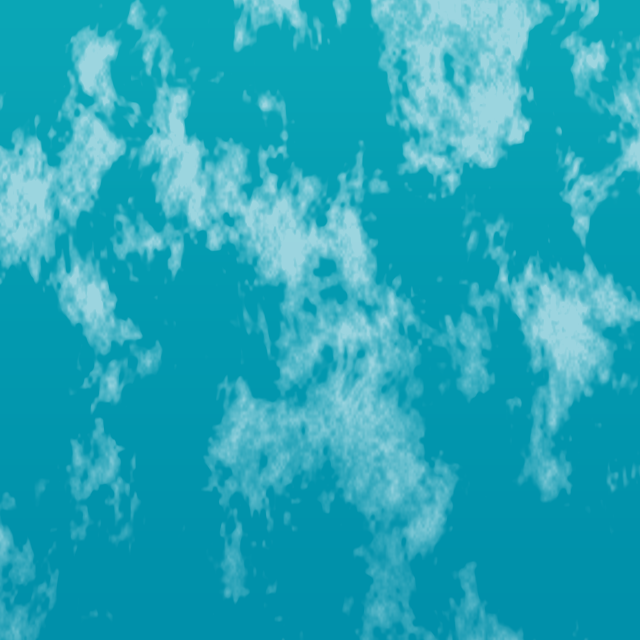
This texture is drawn by a three.js fragment shader. Its source:

```glsl
// Weathered turquoise paint with pale, ragged, upright chalky patches.
varying vec2 vUv;

const vec3 PAINT_LOW  = vec3(0.00, 0.565, 0.665);
const vec3 PAINT_MID  = vec3(0.01, 0.605, 0.690);
const vec3 PAINT_HIGH = vec3(0.04, 0.650, 0.715);
const vec3 CHALK      = vec3(0.64, 0.845, 0.885);

// Sine-free hash of a lattice point, 0 to 1.
float hash(vec2 cell) {
  vec3 p = fract(vec3(cell.xyx) * 0.1031);
  p += dot(p, p.yzx + 33.33);
  return fract((p.x + p.y) * p.z);
}

// Smoothly interpolated lattice noise.
float valueNoise(vec2 p) {
  vec2 cell = floor(p);
  vec2 f = fract(p);
  vec2 blend = f * f * (3.0 - 2.0 * f);
  float lower = mix(hash(cell), hash(cell + vec2(1.0, 0.0)), blend.x);
  float upper = mix(hash(cell + vec2(0.0, 1.0)), hash(cell + 1.0), blend.x);
  return mix(lower, upper, blend.y);
}

// Layered noise, normalised to 0..1; gain sets how ragged it is.
float fbm(vec2 p, float gain) {
  float sum = 0.0;
  float total = 0.0;
  float weight = 1.0;
  for (int octave = 0; octave < 5; octave++) {
    sum += weight * valueNoise(p);
    total += weight;
    weight *= gain;
    p = p * 2.03 + vec2(17.3, 9.1);
  }
  return sum / total;
}

// Flat paint, lighter toward the top.
vec3 paintColor(float height) {
  vec3 lower = mix(PAINT_LOW, PAINT_MID, smoothstep(0.0, 0.6, height));
  return mix(lower, PAINT_HIGH, smoothstep(0.5, 1.0, height));
}

// Opacity of the chalky patches.
float chalkCover(vec2 uv) {
  vec2 warp = vec2(valueNoise(uv * 9.0 + 31.0), valueNoise(uv * 9.0 + 67.0)) - 0.5;
  vec2 p = uv + 0.03 * warp;
  float field = fbm(p * vec2(8.4, 5.4) + vec2(23.7, 41.4), 0.72);
  float streak = valueNoise(uv * vec2(80.0, 18.0) + 5.0) - 0.5;
  field += 0.045 * streak;

  float edge = smoothstep(0.505, 0.56, field);
  float body = mix(0.5, 1.3, smoothstep(0.52, 0.70, field));
  float grain = mix(0.1, 1.9, fbm(uv * vec2(17.0, 11.0) + 80.0, 0.95));
  float strength = mix(0.42, 0.78, smoothstep(0.1, 0.9, uv.y));
  return clamp(edge * body * grain * strength, 0.0, 0.95);
}

void main() {
  vec3 color = mix(paintColor(vUv.y), CHALK, chalkCover(vUv));
  gl_FragColor = vec4(color, 1.0);
}
```
